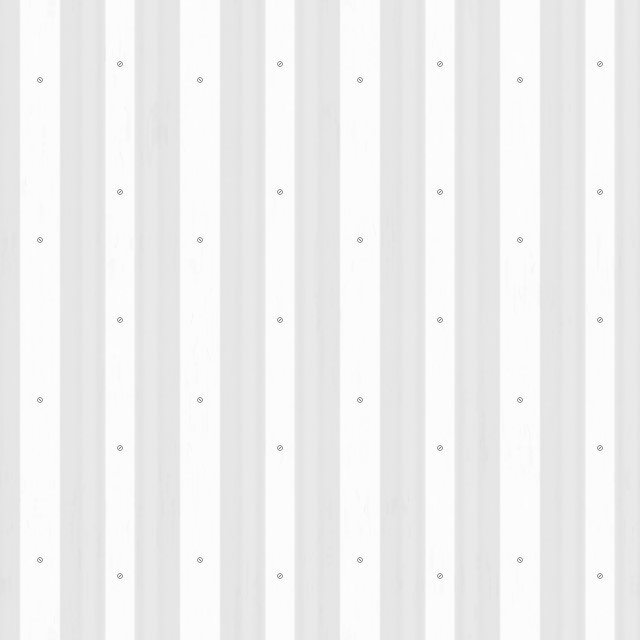
This texture is drawn by a Shadertoy shader. Its source:

```glsl
// White painted vertical planks, wide and narrow, screwed over soft grey ribbed grooves.

const float COLUMNS = 4.0;           // plank pairs across
const float WIDE_ROWS = 4.0;         // screws down each wide plank
const float NARROW_ROWS = 5.0;       // screws down each narrow plank
const float WIDE_CENTRE = 0.25;      // positions within one column
const float NARROW_CENTRE = 0.75;
const float WIDE_HALF = 0.125;
const float NARROW_HALF = 0.091;
const float EDGE_SOFTNESS = 0.008;
const float SCREW_RADIUS = 0.0037;   // sizes in canvas units
const float SCREW_LINE = 0.0006;
const float SCRATCH_WIDTH = 0.0005;
const vec2 SCRATCH_CELLS = vec2(32.0, 20.0);
const float SCRATCH_CHANCE = 0.4;
const vec3 PLANK = vec3(0.988);
const vec3 GROOVE = vec3(0.902);
const vec3 SCREW_FACE = vec3(0.93);
const vec3 SCREW_DARK = vec3(0.42);

float hash(vec2 p) {
    vec3 q = fract(vec3(p.xyx) * 0.1031);
    q += dot(q, q.yzx + 33.33);
    return fract((q.x + q.y) * q.z);
}

// Value noise that wraps after "cells" repeats across the canvas
float wrapNoise(vec2 uv, vec2 cells) {
    vec2 p = uv * cells, i = floor(p), f = fract(p);
    f = f * f * (3.0 - 2.0 * f);
    vec2 a = mod(i, cells), b = mod(i + 1.0, cells);
    return mix(mix(hash(a), hash(vec2(b.x, a.y)), f.x),
               mix(hash(vec2(a.x, b.y)), hash(b), f.x), f.y);
}

// Coverage of a thin line, d being the distance from its middle
float stroke(float d, float halfWidth, float px) {
    return 1.0 - smoothstep(-0.5 * px, 0.5 * px, abs(d) - halfWidth);
}

// Sparse, crooked, nearly upright scratches, one candidate per cell
float scratches(vec2 uv, float px) {
    vec2 p = uv * SCRATCH_CELLS, cell = floor(p);
    float mark = 0.0;
    for (int j = -1; j <= 1; j++)
    for (int i = -1; i <= 1; i++) {
        vec2 c = cell + vec2(i, j), id = mod(c, SCRATCH_CELLS);
        float seed = hash(id + 71.0);
        vec2 centre = c + vec2(hash(id + 13.0), hash(id + 29.0));
        vec2 q = (p - centre) / SCRATCH_CELLS;
        float halfLength = mix(0.004, 0.018, hash(id + 47.0));
        float bend = 0.0012 * sin(q.y * 240.0 + seed * 40.0);
        float slant = (hash(id + 97.0) - 0.5) * 0.4;
        float fade = 1.0 - smoothstep(0.3, 1.0, abs(q.y) / halfLength);
        float present = step(seed, SCRATCH_CHANCE);
        mark = max(mark, present * fade * stroke(q.x - slant * q.y - bend, SCRATCH_WIDTH, px));
    }
    return mark;
}

// Gentle ribs in the groove, d being the distance from the narrow plank's middle
float ribs(float d) {
    float crest = smoothstep(0.13, 0.17, d) - smoothstep(0.215, 0.25, d);
    float lip = 1.0 - smoothstep(NARROW_HALF, 0.12, d);
    float crease = exp(-pow((d - 0.255) / 0.02, 2.0)) + exp(-pow((d - 0.13) / 0.02, 2.0));
    float foot = smoothstep(0.34, WIDE_HALF + 0.25, d);
    return 0.012 * crest + 0.008 * lip - 0.009 * crease - 0.004 * foot;
}

// Round slotted head; tilt is +1 or -1 for the direction of the slot
vec3 addScrew(vec3 base, vec2 q, float tilt, float px) {
    float r = length(q);
    float face = 1.0 - smoothstep(-0.5 * px, 0.5 * px, r - SCREW_RADIUS);
    float ring = stroke(r - SCREW_RADIUS, SCREW_LINE, px);
    float slot = stroke((q.x - tilt * q.y) * 0.7071, SCREW_LINE, px) * face;
    return mix(mix(base, SCREW_FACE, face), SCREW_DARK, 0.85 * max(ring, slot));
}

void mainImage(out vec4 fragColor, in vec2 fragCoord) {
    vec2 uv = fragCoord / iResolution.xy;
    float px = 1.0 / min(iResolution.x, iResolution.y);

    // Planks: narrow around d = 0, wide around d = 0.5
    float x = fract(uv.x * COLUMNS);
    float d = abs(fract(x - NARROW_CENTRE + 0.5) - 0.5);
    float soft = max(EDGE_SOFTNESS, px * COLUMNS);
    float inside = max(NARROW_HALF - d, d - (0.5 - WIDE_HALF));
    float plank = smoothstep(-soft, soft, inside);
    vec3 color = mix(GROOVE + ribs(d), PLANK, plank);

    // Wear: fine grain, patchy rubbing and scratches
    float patchy = smoothstep(0.45, 0.9, wrapNoise(uv, vec2(16.0, 10.0)));
    float grain = wrapNoise(uv, vec2(256.0, 24.0)) - 0.5;
    float speckle = wrapNoise(uv, vec2(200.0, 160.0)) - 0.5;
    color += 0.005 * grain + 0.004 * speckle;
    color -= patchy * 0.018 * smoothstep(0.1, 0.5, grain + 0.4 * speckle);
    color -= scratches(uv, px) * mix(0.012, 0.045, patchy) * mix(0.5, 1.0, plank);

    // Screws
    vec2 wide = vec2((x - WIDE_CENTRE) / COLUMNS, (fract(uv.y * WIDE_ROWS) - 0.5) / WIDE_ROWS);
    vec2 narrow = vec2((x - NARROW_CENTRE) / COLUMNS, (fract(uv.y * NARROW_ROWS) - 0.5) / NARROW_ROWS);
    color = addScrew(color, wide, -1.0, px);
    color = addScrew(color, narrow, 1.0, px);

    fragColor = vec4(clamp(color, 0.0, 1.0), 1.0);
}
```
